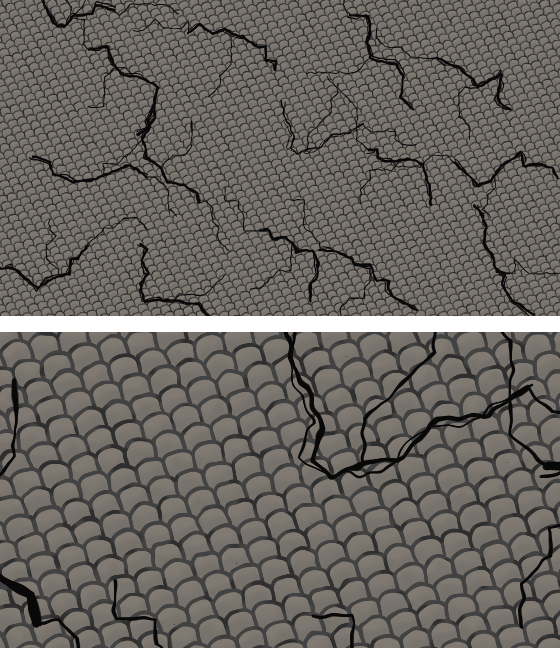
Top: the whole. Bottom: its middle third, enlarged.
Give the GLSL for this texture, as a Shadertoy shader.

```glsl
// Grey stone scales in tilted, leaning rows, broken by black branching cracks.
// Scales are overlapping flat arches found front to back; cracks are seeded
// random walks of segments, thick and doubled near the root, thin at the ends.

const float SCALE_WIDTH = 0.031;
const float ROW_STEP = 0.72;      // row spacing in scale widths
const float ROW_SHIFT = -0.2;     // sideways shift of each row, makes columns lean
const float ARCH_HEIGHT = 0.34;
const float TILT = 0.26;
const float INK_WIDTH = 0.0041;
const vec2 CRACK_GRID = vec2(5.0, 3.0);

float hash1(float n) {
    return fract(sin(n * 12.9898) * 4375.853);
}

float hash2(vec2 p) {
    vec3 q = fract(p.xyx * 0.1031);
    q += dot(q, q.yzx + 33.33);
    return fract((q.x + q.y) * q.z);
}

float noise(vec2 p) {
    vec2 i = floor(p), f = fract(p);
    f = f * f * (3.0 - 2.0 * f);
    vec2 e = vec2(0.0, 1.0);
    return mix(mix(hash2(i), hash2(i + e.yx), f.x),
               mix(hash2(i + e.xy), hash2(i + e.yy), f.x), f.y);
}

vec2 noiseOffset(vec2 p, float amount) {
    return amount * (vec2(noise(p), noise(p + 57.3)) - 0.5);
}

// Antialiased coverage of a stroke at distance d from its centre line
float stroke(float d, float width, float pixel) {
    return clamp((0.5 * width - d) / pixel + 0.5, 0.0, 1.0);
}

float segmentDistance(vec2 p, vec2 a, vec2 b) {
    vec2 pa = p - a, ba = b - a;
    return length(pa - ba * clamp(dot(pa, ba) / dot(ba, ba), 0.0, 1.0));
}

// Signed distance to an arch: half ellipse on straight legs
float archDistance(vec2 p) {
    vec2 radii = vec2(0.5, ARCH_HEIGHT);
    vec2 unit = vec2(p.x, max(p.y, 0.0)) / radii;
    float k = length(unit);
    return k * (k - 1.0) / max(length(unit / radii), 0.001);
}

// x: distance to the nearest visible outline, y: height on the scale;
// both in scale widths
vec2 scalePattern(vec2 q) {
    float firstRow = ceil((q.y - ARCH_HEIGHT) / ROW_STEP) - 1.0;
    float nearest = 1.0, height = 0.0;
    for (int i = 0; i < 3; i++) {
        float row = firstRow + float(i);
        float x = fract(q.x - ROW_SHIFT * row) - 0.5;
        height = q.y - row * ROW_STEP;
        float arch = archDistance(vec2(x, height));
        nearest = min(nearest, abs(arch));
        if (arch < 0.0) break;
    }
    return vec2(nearest, height);
}

struct Walk { float dist; float twin; vec2 fork; vec2 tip; };

// Random walk; turnGrid > 0 snaps the headings to multiples of that angle
Walk crackWalk(vec2 p, vec2 twinP, vec2 start, float heading, float seed,
               int steps, float stepLength, float turnGrid) {
    Walk w = Walk(1.0, 1.0, start, start);
    for (int i = 0; i < steps; i++) {
        float angle = heading + 2.0 * (hash1(seed + float(i) * 1.37) - 0.5);
        if (turnGrid > 0.0) angle = turnGrid * floor(angle / turnGrid + 0.5);
        float reach = stepLength * (0.6 + 0.8 * hash1(seed + float(i) * 2.71 + 5.0));
        vec2 next = w.tip + reach * vec2(cos(angle), sin(angle));
        w.dist = min(w.dist, segmentDistance(p, w.tip, next));
        w.twin = min(w.twin, segmentDistance(twinP, w.tip, next));
        w.tip = next;
        if (i == 1) w.fork = next;
    }
    return w;
}

// Two thick arms from one root, with thin twigs from the fork and the tip
float crackCover(vec2 p, vec2 twinP, vec2 root, float seed, float pixel) {
    float heading = 3.1416 * floor(2.0 * hash1(seed + 0.5)) + 2.0 * (hash1(seed + 4.2) - 0.5);
    float thick = mix(0.005, 0.0083, step(0.2, hash1(seed + 3.1)));
    Walk arm = crackWalk(p, twinP, root, heading, seed, 6, 0.042, 0.0);
    Walk side = crackWalk(p, twinP, root, heading + 2.3, seed + 11.0, 4, 0.04, 0.0);
    Walk forkTwig = crackWalk(p, p, arm.fork, heading + 1.3, seed + 23.0, 6, 0.038, 0.7854);
    Walk tipTwig = crackWalk(p, p, arm.tip, heading - 0.4, seed + 37.0, 6, 0.038, 0.7854);
    float main = stroke(min(arm.dist, side.dist), thick, pixel);
    float twin = stroke(min(arm.twin, side.twin), 0.5 * thick, pixel);
    float twigs = stroke(min(forkTwig.dist, tipTwig.dist), 0.0033, pixel);
    return max(max(main, twin), twigs);
}

float allCracks(vec2 p, float aspect, float pixel) {
    vec2 jagged = p + noiseOffset(p * 75.0, 0.006);
    vec2 twinP = jagged + noiseOffset(p * 22.0 + 9.0, 0.028);
    float cover = 0.0;
    for (float row = 0.0; row < CRACK_GRID.y; row++) {
        for (float column = 0.0; column < CRACK_GRID.x; column++) {
            float seed = 17.3 + 7.13 * column + 41.7 * row;
            vec2 jitter = 0.15 + 0.7 * vec2(hash1(seed + 1.0), hash1(seed + 2.0));
            vec2 root = (vec2(column, row) + jitter) / CRACK_GRID * vec2(aspect, 1.0);
            if (distance(p, root) > 0.6) continue;
            cover = max(cover, crackCover(jagged, twinP, root, seed, pixel));
        }
    }
    return cover;
}

void mainImage(out vec4 fragColor, in vec2 fragCoord) {
    float pixel = 1.0 / iResolution.y;
    vec2 p = fragCoord * pixel;

    // Tilted scales with a slightly hand-drawn outline
    float c = cos(TILT), s = sin(TILT);
    vec2 tilted = vec2(c * p.x + s * p.y, c * p.y - s * p.x);
    vec2 q = (tilted + noiseOffset(p * 90.0, 0.003)) / SCALE_WIDTH;
    vec2 scales = scalePattern(q);
    float outline = stroke(scales.x * SCALE_WIDTH, INK_WIDTH, 0.75 * pixel);

    // Stone, lighter towards the top of each scale, and uneven ink
    float shade = smoothstep(-0.25, 0.15, scales.y + 0.3 * (noise(p * 90.0 + 3.0) - 0.5));
    vec3 stone = mix(vec3(0.465, 0.445, 0.423), vec3(0.503, 0.479, 0.450), shade);
    vec3 ink = vec3(mix(0.18, 0.26, smoothstep(0.2, 0.5, noise(p * 80.0))));
    vec3 color = mix(stone, ink, outline);

    color = mix(color, vec3(0.03), allCracks(p, iResolution.x * pixel, pixel));
    fragColor = vec4(color, 1.0);
}
```
